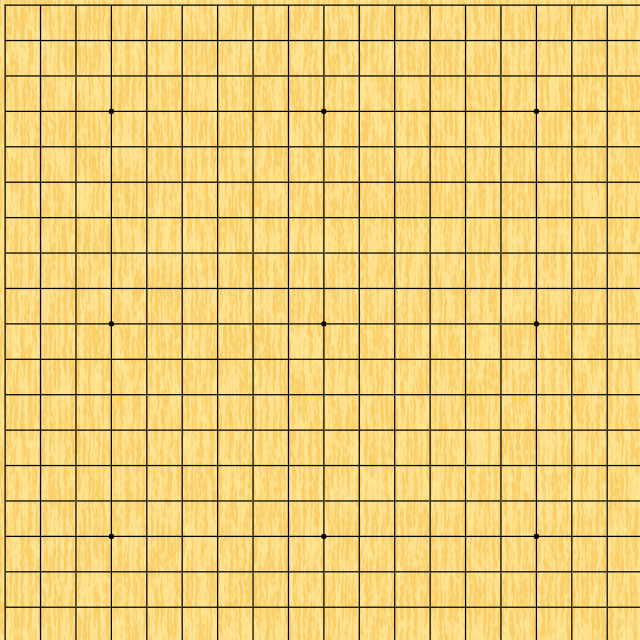
Reproduce this pattern procedurally as a Shadertoy shader.

```glsl
// A ruled game board on pale wood: a square grid of thin black lines that starts
// just inside the top left corner, with a round dot at every sixth crossing.
// Grain is stretched cellular noise bent by layered sines; ink is distance based.

vec2 hash2(vec2 p) {
    return fract(sin(vec2(dot(p, vec2(127.1, 311.7)), dot(p, vec2(269.5, 183.3)))) * 4375.85);
}

// Distance to the nearest jittered cell point
float cellular(vec2 p) {
    vec2 cell = floor(p), f = p - cell;
    float nearest = 2.0;
    for (int j = -1; j <= 1; j++)
        for (int i = -1; i <= 1; i++) {
            vec2 o = vec2(i, j);
            nearest = min(nearest, length(o + hash2(cell + o) - f));
        }
    return nearest;
}

vec3 wood(vec2 p) {
    // Slight sideways wander of the fibres
    float x = p.x + 0.0007 * sin(p.y * 95.0 + p.x * 60.0) + 0.0004 * sin(p.y * 310.0 + p.x * 140.0);

    // Long vertical streaks, broken up by short ragged flecks
    float rings = 0.5 + 0.3 * sin(x * 740.0 + 2.0 * sin(x * 83.0)) + 0.2 * sin(x * 1130.0 + 1.5 * sin(x * 47.0));
    float streaks = 1.0 - smoothstep(0.1, 0.75, cellular(vec2(x * 125.0, p.y * 13.0)));
    float flecks = 1.0 - smoothstep(0.1, 0.8, cellular(vec2(x * 250.0, p.y * 75.0)));
    float grain = smoothstep(0.32, 0.85, 0.4 * rings + 0.4 * streaks + 0.3 * flecks);
    return mix(vec3(0.995, 0.895, 0.575), vec3(0.98, 0.805, 0.4), grain);
}

void mainImage(out vec4 fragColor, in vec2 fragCoord) {
    float pixel = 1.0 / iResolution.y;
    vec2 p = fragCoord * pixel;
    p.y = 1.0 - p.y; // measured down from the top edge

    // Grid coordinates: whole numbers fall on the lines
    float pitch = 0.05534;
    vec2 grid = (p - 0.008) / pitch;
    vec2 offset = abs(grid - max(round(grid), 0.0)) * pitch;

    // Lines end at the outer frame; dots sit on crossings 3, 9 and 15
    vec2 lines = max(offset, -grid.yx * pitch) - 0.001;
    vec2 star = (grid - 3.0) / 6.0;
    float dots = length(star - round(star)) * 6.0 * pitch - 0.0043;

    float ink = clamp(0.5 - min(min(lines.x, lines.y), dots) / pixel, 0.0, 1.0);
    fragColor = vec4(mix(wood(p), vec3(0.02, 0.025, 0.01), ink), 1.0);
}
```
